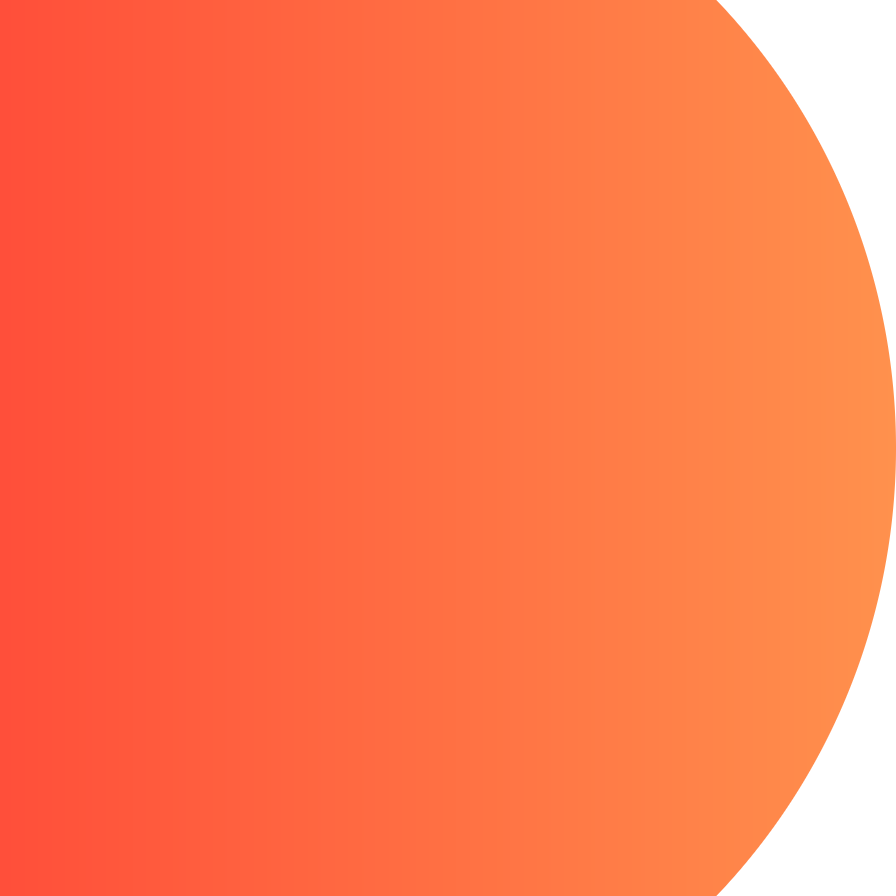
This background is drawn by a WebGL 2 fragment shader. Its source:

```glsl
#version 300 es
precision highp float;
// A large disc with a red to orange gradient, cropped by the canvas, on white.

#define RADIUS 0.7237
#define CENTER vec2(1.0 - RADIUS, 0.5)
#define RED vec3(1.0, 0.192, 0.192)
#define ORANGE vec3(1.0, 0.569, 0.302)
#define PAPER vec3(1.0)

uniform vec2 u_resolution;
out vec4 fragColor;

float circleDistance(vec2 p, vec2 center, float radius) {
    return length(p - center) - radius;
}

void main() {
    // Square canvas units, centered on the canvas
    float size = min(u_resolution.x, u_resolution.y);
    vec2 p = (gl_FragCoord.xy - 0.5 * u_resolution) / size + 0.5;
    float pixel = 1.0 / size;

    // Gradient runs from the left end of the disc to its right end
    float across = (p.x - CENTER.x + RADIUS) / (2.0 * RADIUS);
    vec3 discColor = mix(RED, ORANGE, clamp(across, 0.0, 1.0));

    // Smooth edge about one pixel wide
    float edge = circleDistance(p, CENTER, RADIUS);
    float coverage = clamp(0.5 - edge / pixel, 0.0, 1.0);

    fragColor = vec4(mix(PAPER, discColor, coverage), 1.0);
}
```
